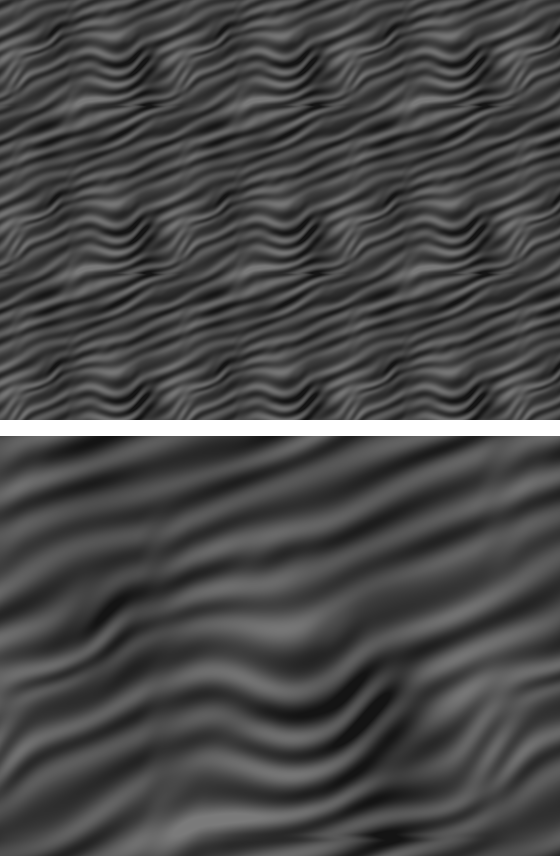
Top, the full canvas; bottom, a detail of the centre.
Reproduce this pattern procedurally as a Shadertoy shader.

```glsl
// Square tiles of soft grey furrows that flow uphill to the right.
// A periodic height field bends the stripe phase; steeper stripes are blended
// in at patches to make forks, and noise stretched along the flow adds wear.
#define TILE 0.4            // tile side, in canvas heights
#define STRIPES 11.0        // stripes up one tile
#define CLIMB 4.0           // stripes climbed across one tile
#define STEEPER 6.0         // extra climb of the forking stripes
#define PHASE -0.10         // stripe offset
#define MID_GREY 0.262
#define STRIPE_DEPTH 0.128
#define GRAIN_DEPTH 0.10
#define SHADE_DEPTH 0.10    // broad light and shade
#define WARP 0.026          // random bending of the flow
#define SEAM_HEIGHT 0.37    // where the flow slips sideways

const float TAU = 6.2831853;

float hash(vec2 p) {
    return fract(sin(dot(p, vec2(127.1, 311.7))) * 43758.5453);
}

// Lattice value that repeats by period; each wrap in x shifts y by shear.
float lattice(vec2 cell, vec2 period, float shear) {
    float turns = floor(cell.x / period.x);
    cell.x -= turns * period.x;
    cell.y = mod(cell.y + turns * shear, period.y);
    return hash(cell + 0.5);
}

float tiledNoise(vec2 p, vec2 period, float shear) {
    vec2 i = floor(p), f = fract(p);
    f = f * f * (3.0 - 2.0 * f);
    float low = mix(lattice(i, period, shear),
                    lattice(i + vec2(1, 0), period, shear), f.x);
    float high = mix(lattice(i + vec2(0, 1), period, shear),
                     lattice(i + vec2(1, 1), period, shear), f.x);
    return mix(low, high, f.y);
}

// Soft round hill that wraps around the tile.
float hill(vec2 t, vec2 centre, vec2 radius) {
    vec2 d = (fract(t - centre + 0.5) - 0.5) / radius;
    return exp(-dot(d, d));
}

// Upward displacement of the stripes, without the steady climb.
float flowHeight(vec2 t) {
    float h = 0.062 * hill(t, vec2(0.43, 0.62), vec2(0.19, 0.28));
    h -= 0.062 * hill(t, vec2(0.70, 0.65), vec2(0.14, 0.25));
    // steep shoulders left of the arch
    h -= 0.026 * hill(t, vec2(0.24, 0.75), vec2(0.10, 0.12));
    h -= 0.042 * hill(t, vec2(0.00, 0.46), vec2(0.11, 0.14));
    h += 0.026 * hill(t, vec2(0.18, 0.52), vec2(0.11, 0.14));
    // rising sweep below the slip line
    h -= 0.036 * hill(t, vec2(0.54, 0.20), vec2(0.15, 0.13));
    h += 0.030 * hill(t, vec2(0.88, 0.25), vec2(0.18, 0.12));
    return h + WARP * (tiledNoise(t * 5.0, vec2(5.0), 0.0) - 0.5);
}

void mainImage(out vec4 fragColor, in vec2 fragCoord) {
    vec2 t = fract(fragCoord / iResolution.y / TILE + vec2(0.0, 0.5));

    // Stripe phase, with a short slip along the seam
    float phase = STRIPES * (t.y - flowHeight(t)) - CLIMB * t.x + PHASE;
    float below = SEAM_HEIGHT - t.y;
    float slip = smoothstep(-0.008, 0.008, below) * exp(-9.0 * max(below, 0.0));
    float seam = hill(vec2(t.x, 0.0), vec2(0.85, 0.0), vec2(0.2, 1.0));
    phase += 0.3 * slip * seam;

    // Noise drawn out along the stripes
    float streak = tiledNoise(vec2(t.x * 4.0, phase), vec2(4.0, STRIPES), CLIMB);
    float grain = tiledNoise(vec2(t.x * 7.0, phase * 2.0),
                             vec2(7.0, STRIPES * 2.0), CLIMB * 2.0);

    // Main stripes, replaced by steeper ones at the forks
    float mainWave = cos(TAU * (phase + 0.45 * (streak - 0.5)));
    float steepWave = cos(TAU * (phase - STEEPER * t.x));
    float fork = hill(t, vec2(0.88, 0.61), vec2(0.09, 0.10))
               + 0.80 * hill(t, vec2(0.09, 0.56), vec2(0.07, 0.12))
               + 0.65 * hill(t, vec2(0.33, 0.78), vec2(0.07, 0.09))
               + 0.55 * hill(t, vec2(0.66, 0.92), vec2(0.07, 0.05));
    float patches = tiledNoise(t * 6.0 + 0.3, vec2(6.0), 0.0);
    fork = clamp(fork + 0.25 * smoothstep(0.7, 0.95, patches), 0.0, 1.0);
    float wave = mix(mainWave, steepWave, fork);

    // Uneven contrast: faint across the top of the tile
    float contrast = mix(0.55, 1.35, streak);
    contrast *= 1.0 - 0.30 * hill(t, vec2(0.5, 0.04), vec2(0.6, 0.09));
    contrast *= 1.0 - 0.35 * hill(t, vec2(0.75, 0.86), vec2(0.15, 0.09));

    // Broad light and shade
    float shade = 0.90 * hill(t, vec2(0.06, 0.60), vec2(0.13, 0.17))
                - 1.05 * hill(t, vec2(0.88, 0.58), vec2(0.12, 0.16))
                + 0.70 * hill(t, vec2(0.67, 0.80), vec2(0.11, 0.07))
                + 0.45 * hill(t, vec2(0.46, 0.42), vec2(0.20, 0.06))
                - 0.60 * hill(t, vec2(0.42, 0.17), vec2(0.25, 0.08))
                - 0.45 * hill(t, vec2(0.36, 0.80), vec2(0.10, 0.09))
                - 0.70 * seam * hill(t, vec2(0.85, SEAM_HEIGHT), vec2(0.3, 0.02));
    shade += 0.7 * (tiledNoise(t * 4.0 + 0.6, vec2(4.0), 0.0) - 0.5);

    float grey = MID_GREY + STRIPE_DEPTH * contrast * wave
               + GRAIN_DEPTH * (grain - 0.5) + SHADE_DEPTH * shade;
    fragColor = vec4(vec3(clamp(grey, 0.08, 0.48)), 1.0);
}
```
